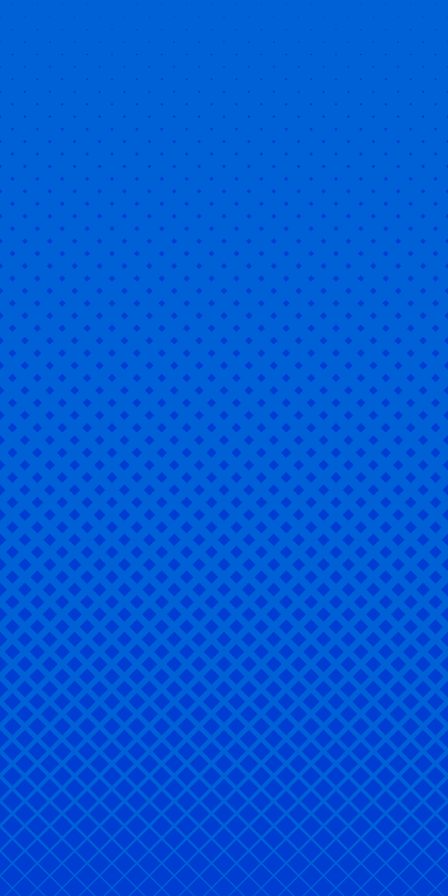
A WebGL 2 fragment shader for this pattern:

```glsl
#version 300 es
precision highp float;
// Blue halftone: a staggered lattice of diamonds that grow from top to bottom.

uniform vec2 u_resolution;
out vec4 fragColor;

const float COLUMNS = 18.0;
const float ROW_OFFSET = 0.6875;

// Diamond size relative to its cell, for depth 0 (top) to 1 (bottom)
float diamondSize(float depth) {
    return 0.05 + depth * (0.55 + 0.34 * depth);
}

void main() {
    float scale = COLUMNS / u_resolution.x;
    float rows = u_resolution.y * scale;
    vec2 p = vec2(gl_FragCoord.x, u_resolution.y - gl_FragCoord.y) * scale;
    p.y -= ROW_OFFSET;

    // Diagonal axes turn the staggered diamonds into a plain square grid
    vec2 diagonal = vec2(p.x + p.y, p.x - p.y);
    vec2 cell = floor(diagonal + 0.5);
    vec2 local = abs(diagonal - cell);

    // One size per diamond, taken at its centre
    float centreY = 0.5 * (cell.x - cell.y) + ROW_OFFSET;
    float size = diamondSize(clamp(centreY / rows, 0.0, 1.0));

    // Edge coverage over one pixel
    float pixel = sqrt(2.0) * scale;
    vec2 inside = clamp((0.5 * size - local) / pixel + 0.5, 0.0, 1.0);
    float coverage = inside.x * inside.y;

    vec3 lightBlue = vec3(0.0, 0.38, 0.84);
    vec3 deepBlue = vec3(0.0, 0.24, 0.82);
    fragColor = vec4(mix(lightBlue, deepBlue, coverage), 1.0);
}
```
